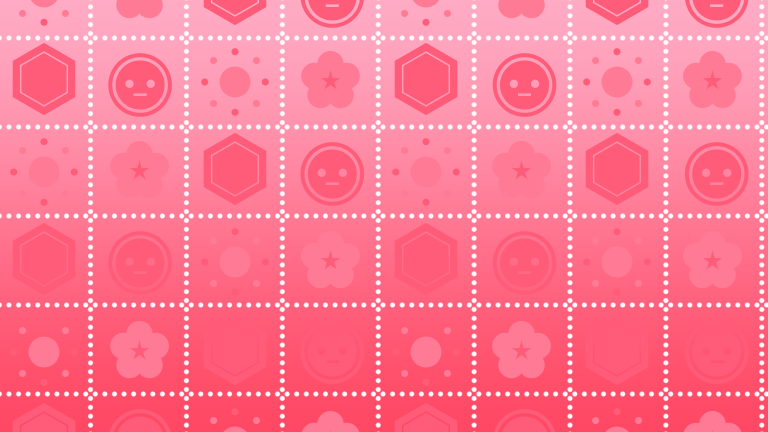
Give the GLSL for this pattern, as a Shadertoy shader.

```glsl
// Pink gradient with a dotted white grid and four alternating badges: hexagon, face, sun, flower.
#define CANVAS_HEIGHT 432.0
#define GRID_PITCH vec2(95.9, 89.0)
#define GRID_ORIGIN vec2(90.5, 38.0)
#define DOTS_PER_CELL 10.0
#define DOT_RADIUS 2.4
#define BADGE_PITCH vec2(95.5, 90.0)
#define BADGE_ORIGIN vec2(44.0, 82.0)
#define TOP_PINK vec3(1.0, 0.67, 0.77)
#define BOTTOM_PINK vec3(1.0, 0.28, 0.39)
#define DEEP_PINK vec3(1.0, 0.36, 0.48)
#define SOFT_PINK vec3(1.0, 0.48, 0.58)

const float TAU = 6.2831853;

// Antialiased coverage of a signed distance
float cover(float d) {
    return clamp(0.5 - d * iResolution.y / CANVAS_HEIGHT, 0.0, 1.0);
}

float disc(vec2 p, float radius) {
    return length(p) - radius;
}

float box(vec2 p, vec2 halfSize) {
    vec2 d = abs(p) - halfSize;
    return max(d.x, d.y);
}

float hexagon(vec2 p, float apothem) {
    p = abs(p);
    return max(p.x, 0.5 * p.x + 0.866 * p.y) - apothem;
}

// Folds the plane into one mirrored sector whose axis is +x; the first axis points up
vec2 foldSectors(vec2 p, float count) {
    float sector = TAU / count;
    float angle = atan(p.x, -p.y);
    angle = abs(mod(angle + 0.5 * sector, sector) - 0.5 * sector);
    return length(p) * vec2(cos(angle), sin(angle));
}

// Hexagon with an inset line cut out
vec3 drawHexagon(vec3 base, vec2 p) {
    float line = abs(hexagon(p, 23.3)) - 0.75;
    return mix(base, DEEP_PINK, cover(max(hexagon(p, 31.3), -line)));
}

// Ringed disc with eyes and mouth cut out
vec3 drawFace(vec3 base, vec2 p) {
    float ring = abs(length(p) - 29.8) - 2.0;
    float eyes = disc(vec2(abs(p.x) - 10.6, p.y + 1.2), 4.1);
    float mouth = box(p - vec2(0.0, 9.7), vec2(6.5, 1.3));
    float head = max(disc(p, 24.5), -min(eyes, mouth));
    return mix(base, DEEP_PINK, cover(min(ring, head)));
}

// Core circled by eight beads of alternating colour
vec3 drawSun(vec3 base, vec2 p) {
    int bead = int(round(atan(p.x, -p.y) * 8.0 / TAU));
    vec3 beadColor = (bead & 1) == 0 ? DEEP_PINK : SOFT_PINK;
    vec2 spoke = foldSectors(p, 8.0);
    base = mix(base, beadColor, cover(disc(spoke - vec2(30.3, 0.0), 3.5)));
    return mix(base, SOFT_PINK, cover(disc(p, 15.4)));
}

// Five round petals around a star
vec3 drawFlower(vec3 base, vec2 p) {
    vec2 sector = foldSectors(p, 5.0);
    float petals = min(disc(sector - vec2(17.0, 0.0), 13.2), disc(p, 14.0));
    float star = dot(sector, vec2(0.309, 0.951)) - 10.0 * 0.309;
    base = mix(base, SOFT_PINK, cover(petals));
    return mix(base, DEEP_PINK, cover(star));
}

// Badges step by two kinds from row to row
vec3 drawBadges(vec3 base, vec2 p) {
    vec2 cell = round((p - BADGE_ORIGIN) / BADGE_PITCH);
    int kind = (int(cell.x) + 2 * int(cell.y)) & 3;
    vec2 local = p - BADGE_ORIGIN - cell * BADGE_PITCH;
    if (kind == 0) return drawHexagon(base, local + vec2(0.0, 3.0));
    if (kind == 1) return drawFace(base, local - vec2(0.6 * cell.x, 3.0 - cell.y));
    if (kind == 2) return drawSun(base, local);
    return drawFlower(base, local + vec2(0.0, 0.8));
}

// Round dots along both grid directions, leaving the crossings open
float gridDots(vec2 p) {
    vec2 q = p - GRID_ORIGIN;
    vec2 toLine = q - GRID_PITCH * round(q / GRID_PITCH);
    vec2 spacing = GRID_PITCH / DOTS_PER_CELL;
    vec2 toDot = (fract(q / spacing) - 0.5) * spacing;
    float nearest = min(length(vec2(toDot.x, toLine.y)), length(vec2(toLine.x, toDot.y)));
    return 1.0 - smoothstep(DOT_RADIUS - 0.8, DOT_RADIUS + 0.9, nearest);
}

void mainImage(out vec4 fragColor, in vec2 fragCoord) {
    // Canvas units with y pointing down
    vec2 p = vec2(fragCoord.x, iResolution.y - fragCoord.y) * CANVAS_HEIGHT / iResolution.y;

    float t = p.y / CANVAS_HEIGHT;
    float fade = mix(t, smoothstep(0.0, 1.0, t), 0.5);
    vec3 color = mix(TOP_PINK, BOTTOM_PINK, fade);

    color = drawBadges(color, p);
    color = mix(color, vec3(1.0, 0.98, 0.99), gridDots(p));
    fragColor = vec4(color, 1.0);
}
```
